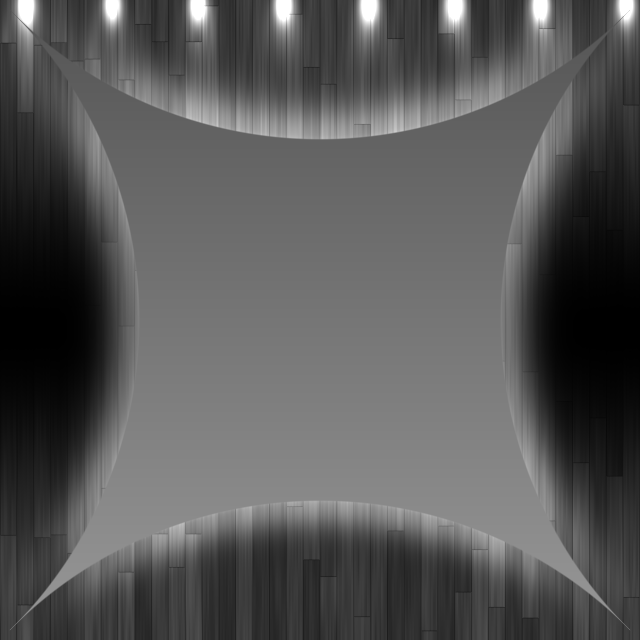
Give the GLSL for this background, as a Shadertoy shader.

```glsl
// Grey four-pointed panel with concave glowing sides over lamp-lit dark wooden planks.

const float ARC_RADIUS = 0.6825;   // radius of each concave side
const float ARC_APEX = 0.2825;     // centre of canvas to middle of a side
const float TIP_LIMIT = 0.484;     // where the pointed corners end
const float PLANK_COUNT = 38.0;
const float LAMP_SPACING = 0.1338;
const float FIRST_LAMP = 0.042;

float hash(vec2 p) {
    vec3 q = fract(vec3(p.xyx) * 0.1031);
    q += dot(q, q.yzx + 33.33);
    return fract((q.x + q.y) * q.z);
}

float valueNoise(vec2 p) {
    vec2 cell = floor(p);
    vec2 f = fract(p);
    f = f * f * (3.0 - 2.0 * f);
    float low = mix(hash(cell), hash(cell + vec2(1, 0)), f.x);
    float high = mix(hash(cell + vec2(0, 1)), hash(cell + vec2(1, 1)), f.x);
    return mix(low, high, f.y);
}

// Positive outside the panel, negative inside
float panelDistance(vec2 p, float radius, float apex) {
    vec2 q = abs(p);
    float centre = apex + radius;
    float side = radius - length(q - vec2(centre, 0.0));
    float cap = radius - length(q - vec2(0.0, centre));
    return max(side, cap);
}

// Reflectance of vertical boards, around 1.0
float woodPlanks(vec2 uv, float count) {
    float x = uv.x * count;
    float column = floor(x);
    float along = uv.y * 2.6 + hash(vec2(column, 7.0));
    float board = floor(along);
    float tone = 0.78 + 0.42 * hash(vec2(column, board + 20.0));

    // Long fibres and broader stains
    vec2 shift = vec2(column * 3.7, board * 5.3);
    float fibre = valueNoise(uv * vec2(420.0, 14.0) + shift);
    float stain = valueNoise(uv * vec2(110.0, 9.0) + shift);
    tone *= 0.78 + 0.26 * fibre + 0.22 * stain;

    // Dark seams between boards
    float seamX = min(fract(x), 1.0 - fract(x)) / count;
    float seamY = min(fract(along), 1.0 - fract(along)) / 2.6;
    float seam = smoothstep(0.0, 0.0018, min(seamX, seamY));
    return tone * mix(0.72, 1.0, seam);
}

// Soft elliptical spot of light
float softSpot(vec2 p, vec2 size) {
    vec2 q = p / size;
    return exp(-dot(q, q));
}

// x: white lamp cores, y: light cast on the wood
vec2 lampRow(vec2 uv, float first, float spacing) {
    vec2 light = vec2(0.0);
    for (int i = 0; i < 8; i++) {
        vec2 p = uv - vec2(first + float(i) * spacing, 1.0);
        float spread = 0.016 + 0.16 * max(-p.y, 0.0);
        light.x += softSpot(p + vec2(0.0, 0.008), vec2(0.0125, 0.026));
        light.y += softSpot(p, vec2(spread, 0.068));
    }
    return light;
}

void mainImage(out vec4 fragColor, in vec2 fragCoord) {
    vec2 uv = fragCoord / iResolution.xy;
    vec2 p = uv - 0.5;
    float pixel = 1.0 / min(iResolution.x, iResolution.y);
    float d = panelDistance(p, ARC_RADIUS, ARC_APEX);

    // Wood lit from top and bottom, dark across the middle
    float wood = woodPlanks(uv, PLANK_COUNT);
    float ambient = 0.215 * smoothstep(0.01, 0.42, abs(uv.y - 0.487));
    vec2 lamps = lampRow(uv, FIRST_LAMP, LAMP_SPACING);
    float shade = wood * (ambient + 0.42 * lamps.y) + lamps.x;

    // Halo along the panel, fading towards its tips
    float outside = max(d, 0.0);
    float tangent = min(abs(p.x), abs(p.y));
    float fade = 1.0 - smoothstep(0.2, 0.48, tangent);
    float haloWidth = mix(0.041, 0.057, uv.y);
    float halo = exp(-pow(outside / haloWidth, 2.0));
    float rim = exp(-outside / 0.004);
    shade += fade * (0.43 * halo * mix(1.0, wood, 0.35) + 0.07 * rim);

    // Panel face with a vertical gradient
    float face = mix(0.595, 0.328, uv.y);
    float tipDistance = max(abs(p.x), abs(p.y)) - TIP_LIMIT;
    float mask = 1.0 - smoothstep(-pixel, pixel, max(d, tipDistance));
    shade = mix(shade, face, mask);

    fragColor = vec4(vec3(clamp(shade, 0.0, 1.0)), 1.0);
}
```
